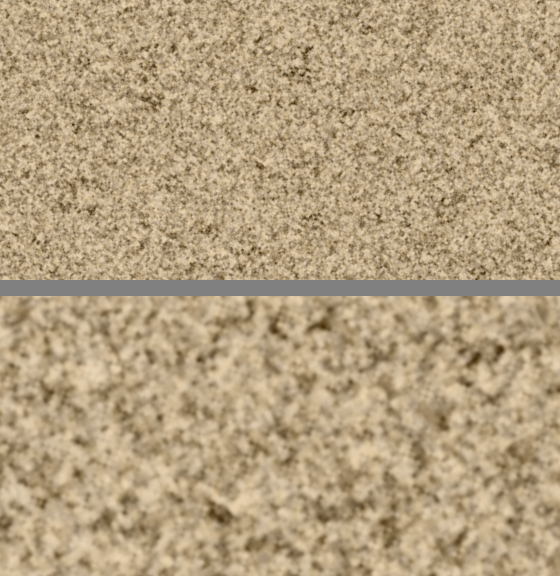
Top, the full canvas; bottom, a detail of the centre.
Give the GLSL for this texture, as a WebGL 2 fragment shader.

```glsl
#version 300 es
precision highp float;

uniform vec2 u_resolution;
out vec4 fragColor;

// Colour
const vec3 SAND = vec3(0.727, 0.645, 0.515);
const vec3 WARM_TINT = vec3(0.010, 0.000, -0.020);
const float SHADOW_SKEW = 1.3;

// Feature frequency, in cells per canvas height
const float FINE_FREQ = 180.0;
const float GRAIN_FREQ = 104.0;
const float CLUMP_FREQ = 60.0;
const float LUMP_FREQ = 20.0;
const float BROAD_FREQ = 4.0;
const float TINT_FREQ = 80.0;
const vec2 PIT_FREQ = vec2(13.0, 27.0);

// Feature strength
const float FINE_AMP = 0.17;
const float GRAIN_AMP = 0.32;
const float CLUMP_AMP = 0.18;
const float LUMP_AMP = 0.02;
const float RELIEF_AMP = 0.09;
const float BROAD_AMP = 0.025;
const float PIT_DEPTH = 0.08;

// Direction towards the light, scaled to the shadow length
const vec2 LIGHT_STEP = vec2(-0.006, 0.016);

// Integer hash of a lattice cell, from 0 to 1
float hash(vec2 cell, uint seed) {
    uvec2 q = uvec2(ivec2(cell));
    uint h = q.x * 1597u + q.y * 51749u + seed * 7919u;
    h = h * 747796405u + 2891336453u;
    h = ((h >> ((h >> 28u) + 4u)) ^ h) * 277803737u;
    h = (h >> 22u) ^ h;
    return float(h >> 8u) / 16777216.0;
}

// Smooth value noise centred on zero
float noise(vec2 p, uint seed) {
    vec2 cell = floor(p);
    vec2 f = fract(p);
    f = f * f * (3.0 - 2.0 * f);
    float low = mix(hash(cell, seed), hash(cell + vec2(1, 0), seed), f.x);
    float high = mix(hash(cell + vec2(0, 1), seed), hash(cell + vec2(1, 1), seed), f.x);
    return mix(low, high, f.y) - 0.5;
}

vec2 rotate(vec2 p, float angle) {
    float c = cos(angle), s = sin(angle);
    return vec2(c * p.x - s * p.y, s * p.x + c * p.y);
}

// Height of the packed lumps
float lumpHeight(vec2 p) {
    vec2 q = rotate(p, 0.45);
    return noise(q * LUMP_FREQ, 1u) + 0.4 * noise(q * LUMP_FREQ * 2.1, 2u);
}

void main() {
    vec2 p = gl_FragCoord.xy / u_resolution.y;

    // Individual grains and their clusters
    float grain = noise(rotate(p, 0.6) * GRAIN_FREQ, 3u);
    float fine = noise(rotate(p, 1.1) * FINE_FREQ, 4u);
    float clump = noise(rotate(p, -0.35) * CLUMP_FREQ, 5u);
    float tone = GRAIN_AMP * grain + FINE_AMP * fine + CLUMP_AMP * clump;

    // Lumps with shade on the side away from the light
    float height = lumpHeight(p);
    tone += LUMP_AMP * height;
    tone += RELIEF_AMP * (height - lumpHeight(p + LIGHT_STEP));
    tone += BROAD_AMP * noise(rotate(p, 0.8) * BROAD_FREQ, 6u);

    // Sparse, wide pits with ragged edges
    float pit = noise(rotate(p, -0.2) * PIT_FREQ, 7u) - 0.25 * clump - 0.15 * grain;
    tone -= PIT_DEPTH * smoothstep(0.28, 0.52, pit);

    // Deepen shadows and compress highlights
    tone -= SHADOW_SKEW * tone * tone;

    // Slight hue change from grain to grain
    float warmth = 2.0 * noise(rotate(p, 0.25) * TINT_FREQ, 8u);
    vec3 color = SAND + tone + WARM_TINT * warmth;
    fragColor = vec4(clamp(color, 0.0, 1.0), 1.0);
}
```
